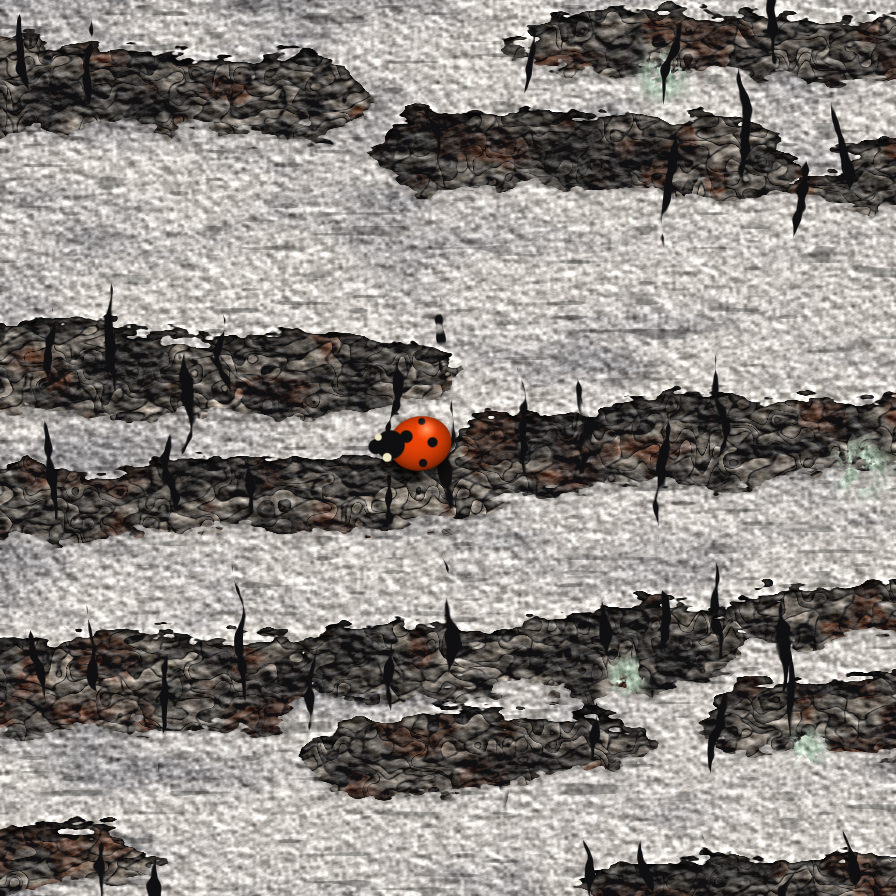
Write a WebGL 1 fragment shader that draws this texture.

```glsl
precision highp float;
// Pale papery bark crossed by dark, rough fissures with a ladybird at the centre.
// Tapered bands and thin splits are merged as distances; value noise frays
// their edges, and cellular plates fill them with lit, broken bark.
uniform vec2 u_resolution;
const vec3 SOOT = vec3(.06, .06, .065);
const vec3 BARK = vec3(.64, .6, .55);
const vec3 RUST = vec3(.5, .36, .29);
const vec3 PAPER_DARK = vec3(.57, .56, .565);
const vec3 PAPER = vec3(.76, .74, .72);
const vec3 LICHEN = vec3(.66, .73, .66);
const vec3 SHELL = vec3(.87, .25, .03);
const vec3 CREAM = vec3(.93, .91, .76);

float hash(vec2 p) {
  vec3 q = fract(p.xyx * .1031);
  q += dot(q, q.yzx + 33.33);
  return fract((q.x + q.y) * q.z);
}
float noise(vec2 p) {
  vec2 i = floor(p), f = fract(p);
  f = f * f * (3. - 2. * f);
  return mix(mix(hash(i), hash(i + vec2(1, 0)), f.x),
             mix(hash(i + vec2(0, 1)), hash(i + 1.), f.x), f.y);
}
float fbm(vec2 p) {
  float sum = 0., amp = .533;
  for (int i = 0; i < 4; i++) {
    sum += amp * noise(p);
    p = mat2(1.6, 1.1, -1.1, 1.6) * p + 7.3;
    amp *= .5;
  }
  return sum;
}
// Relief lit from the upper right
float relief(vec2 p, vec2 scale) {
  return fbm(p * scale) - fbm((p + vec2(.0025, .0035)) * scale);
}
// Cellular plates: x = light, y = gap to neighbour
vec2 plates(vec2 p) {
  float light = 0., near = 9., second = 9.;
  for (int k = 0; k < 9; k++) {
    float n = float(k);
    vec2 cell = floor(p) + vec2(mod(n, 3.), floor(n / 3.)) - 1.;
    float id = hash(cell);
    vec2 d = p - cell - vec2(id, hash(cell + 57.));
    float r = length(d);
    second = min(second, max(r, near));
    if (r < near) light = .3 + .45 * id + dot(d, vec2(.2, .4));
    near = min(r, near);
  }
  return vec2(light, second - near);
}
// Adds a band between two ends; f = edge distance, split distance, side
void fissure(inout vec3 f, vec2 p, vec4 ends, float size) {
  float t = clamp((p.x - ends.x) / (ends.z - ends.x), 0., 1.);
  float y = p.y - mix(ends.y, ends.w, t), seed = floor(ends.y * 97.);
  float taper = smoothstep(0., .1, min(p.x - ends.x, ends.z - p.x));
  float band = abs(y) - mix(-.02, size * (.75 + .4 * noise(vec2(p.x * 9., seed))), taper);
  // One possible split per column, up or down
  float cell = floor(p.x * 13.);
  float r = hash(vec2(cell, seed)), s = hash(vec2(cell + 41., seed));
  float up = r > .35 ? y : -y;
  float reach = size + .06 * fract(r * 9.);
  float dx = p.x - (cell + .2 + .6 * s) / 13. + .3 * (r - .5) * y;
  float width = .008 * (1. - up / reach) * smoothstep(-.6, .7, up / size);
  float split = max(abs(dx) - width, max(.4 - taper, .4 - fract(s * 7.)) * .1);
  if (band < f.x) f.z = y;
  f.xy = min(f.xy, vec2(band, max(split, -up - size * .5)));
}
vec3 allFissures(vec2 p) {
  vec3 f = vec3(9);
  fissure(f, p, vec4(-.15, .912, .45, .888), .048);
  fissure(f, p, vec4(.53, .95, 1.15, .952), .038);
  fissure(f, p, vec4(.38, .838, .94, .82), .046);
  fissure(f, p, vec4(.83, .79, 1.15, .815), .034);
  fissure(f, p, vec4(-.15, .585, .56, .59), .047);
  fissure(f, p, vec4(.45, .485, 1.15, .53), .053);
  fissure(f, p, vec4(-.15, .435, .62, .45), .038);
  fissure(f, p, vec4(-.15, .238, .4, .245), .052);
  fissure(f, p, vec4(.28, .255, .88, .285), .042);
  fissure(f, p, vec4(.77, .3, 1.15, .345), .042);
  fissure(f, p, vec4(.29, .15, .77, .185), .038);
  fissure(f, p, vec4(.74, .19, 1.15, .21), .048);
  fissure(f, p, vec4(-.15, .04, .22, .04), .04);
  fissure(f, p, vec4(.6, .005, 1.15, .015), .03);
  return f;
}
vec3 paper(vec2 p) {
  float tone = fbm(p * vec2(9, 22)) + .25 * (p.x - .5);
  vec3 c = mix(PAPER_DARK, PAPER, smoothstep(.15, .6, tone));
  c += .6 * relief(p, vec2(90, 140)) + .3 * (noise(p * 250.) - .5);
  return c * (1.04 - .3 * smoothstep(.78, .9, noise(p * vec2(25, 130))));
}
vec3 roughBark(vec2 p) {
  vec2 plate = plates(p * vec2(32, 58) + 1.8 * noise(p * 60.));
  float tone = plate.x * (.25 + .75 * smoothstep(0., .2, plate.y));
  tone *= .4 + 1.2 * fbm(p * vec2(95, 170));
  tone *= .45 + .55 * smoothstep(.2, .5, noise(p * vec2(20, 34)));
  vec3 c = mix(BARK, RUST, smoothstep(.6, .8, noise(p * 30.)));
  return max(mix(SOOT, c, tone) + .75 * relief(p, vec2(70, 130)), SOOT);
}
float disc(vec2 q, float x, float y, float radius, float aa) {
  return 1. - smoothstep(-aa, aa, length(q - vec2(x, y)) - radius);
}
// Ladybird in units of its half length, head to the left
vec3 ladybird(vec3 c, vec2 q, float aa) {
  c *= 1. - .75 * disc(q, -.1, -.3, .95, .4);
  vec2 b = mat2(.98, -.2, .2, .98) * q * vec2(1, 1.16);
  vec3 shell = SHELL * (.5 + .55 * sqrt(max(0., 1. - dot(b, b))) + .15 * b.y);
  float spots = max(disc(q, .39, .04, .16, aa), disc(q, -.44, .22, .2, aa));
  spots = max(spots, max(disc(q, .05, .7, .11, aa), disc(q, .09, -.62, .13, aa)));
  shell = mix(shell, SOOT, spots) + .5 * disc(q, .2, .45, .1, .3);
  c = mix(c, shell, disc(b, 0., 0., 1., aa));
  c = mix(c, SOOT, max(disc(q, -1.4, -.1, .24, aa), disc(q, -.95, -.04, .46, aa)));
  return mix(c, CREAM, max(disc(q, -1.33, .2, .11, aa), disc(q, -1.05, -.44, .14, aa)));
}
void main() {
  vec2 p = gl_FragCoord.xy / u_resolution;
  float px = 1. / min(u_resolution.x, u_resolution.y);
  // Frayed outline
  vec2 warp = vec2(noise(p * 25.), noise(p * 11. + 30.)) - .5;
  vec3 f = allFissures(p + warp * .018);
  float edge = f.x + .04 * fbm(p * vec2(32, 60)) + .014 * noise(p * vec2(70, 210)) - .027;
  float above = smoothstep(-.01, .01, f.z);
  // Paper with bright lips, bark shaded under them
  float lip = 1. - smoothstep(0., .012, edge);
  vec3 sheet = paper(p) * (1. + lip * mix(-.2, .16, above));
  vec3 bark = roughBark(p) * mix(1., .3 + .7 * smoothstep(0., .012, -edge), above);
  vec3 c = mix(bark, sheet, smoothstep(-px, px, edge));
  // Lichen flecks
  float lichen = max(disc(p, .74, .914, .025, .015), disc(p, .96, .478, .03, .015));
  lichen = max(lichen, max(disc(p, .7, .245, .02, .01), disc(p, .9, .165, .02, .01)));
  lichen *= smoothstep(.4, .52, fbm(p * 85.));
  c = mix(c, LICHEN + relief(p, vec2(110)), lichen);
  // Splits, then the insect
  c = mix(SOOT, c, smoothstep(-px, px, f.y + .006 * noise(p * 90.) - .003));
  c = ladybird(c, (p - vec2(.469, .505)) / .0352, px / .0352);
  gl_FragColor = vec4(clamp(c, 0., 1.), 1);
}
```
